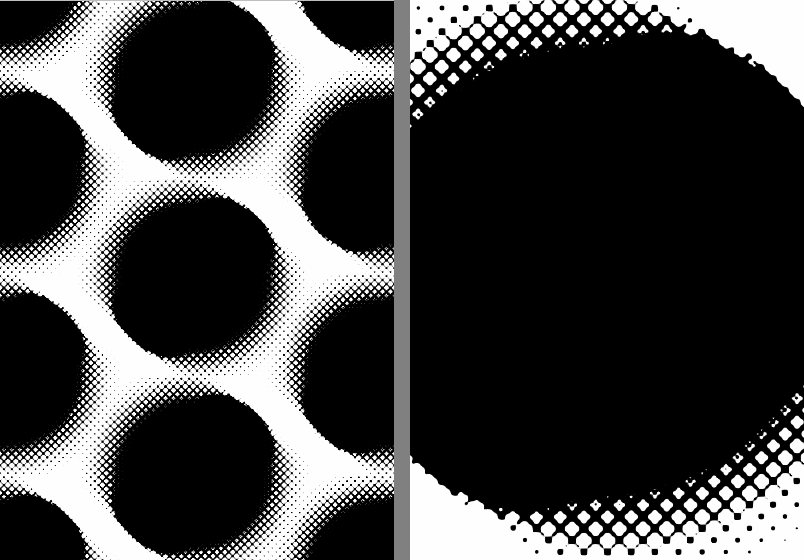
Left: the whole. Right: its middle third, enlarged.
A Shadertoy shader for this pattern:

```glsl
// Staggered black discs on white, shaded by a halftone screen with soft and sharp rims.

#define COLUMN_PITCH 0.339
#define ROW_PITCH vec2(0.352, 0.360)
#define FIRST_CENTRE vec2(0.345, 0.505)
#define SHIFTED_ROW 0.693
#define RADIUS 0.154
#define SOFT_RIM 0.043
#define SHARP_RIM 0.004
#define SHARP_AXIS vec2(0.68, 0.733)
#define SCREEN_CELLS 71.0
#define FINE_WEIGHT 0.32
#define EDGE_STRIP 0.0018

const float TAU = 6.2831853;

// Ink density of one disc; the rim tightens along SHARP_AXIS.
float discTone(vec2 p) {
    p.x *= 0.965;
    float r = length(p);
    float alignment = abs(dot(p, SHARP_AXIS)) / max(r, 1e-4);
    float rim = mix(SOFT_RIM, SHARP_RIM, smoothstep(0.72, 0.97, alignment));
    return clamp(0.5 + 0.5 * (RADIUS - r) / rim, -0.3, 1.3);
}

// Densest of the nearby discs; odd columns are shifted by half a row.
float fieldTone(vec2 p) {
    float nearest = round((p.x - FIRST_CENTRE.x) / COLUMN_PITCH);
    float tone = -0.3;
    for (int i = -1; i <= 1; i++) {
        float column = nearest + float(i);
        float odd = mod(column, 2.0);
        float pitch = mix(ROW_PITCH.x, ROW_PITCH.y, odd);
        float start = mix(FIRST_CENTRE.y, SHIFTED_ROW, odd);
        float y = p.y - start;
        y -= pitch * round(y / pitch);
        float x = p.x - FIRST_CENTRE.x - column * COLUMN_PITCH;
        tone = max(tone, discTone(vec2(x, y)));
    }
    return tone;
}

// Diagonal dot screen with a finer screen that splits the light gaps.
float screenThreshold(vec2 p) {
    vec2 a = p * SCREEN_CELLS * TAU;
    float coarse = cos(a.x) * cos(a.y);
    float fine = cos(2.0 * a.x) * cos(2.0 * a.y);
    return 0.5 - 0.47 * mix(coarse, fine, FINE_WEIGHT);
}

void mainImage(out vec4 fragColor, in vec2 fragCoord) {
    vec2 p = fragCoord / iResolution.y;
    float pixel = 1.0 / iResolution.y;

    // Cut the tone by the screen and smooth the dot edges.
    float cut = fieldTone(p) - screenThreshold(p);
    float blur = clamp(0.5 * fwidth(cut), 1e-4, 0.3);
    float ink = smoothstep(-blur, blur, cut);

    // Pale strip along the top edge.
    float strip = smoothstep(-0.5 * pixel, 0.5 * pixel, p.y - 1.0 + EDGE_STRIP);
    vec3 colour = mix(vec3(0.995), vec3(0.0), ink);
    colour = mix(colour, vec3(0.75), strip);
    fragColor = vec4(colour, 1.0);
}
```
